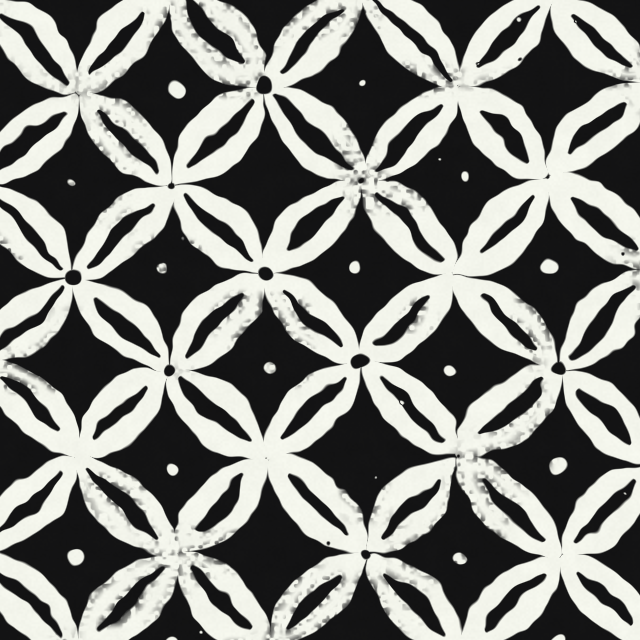
Write a three.js fragment shader that draws this pattern.

```glsl
// Hand-stamped resist cloth: pale split petals on black, crossing in a diagonal lattice.
// Each lattice cell holds one diagonal vesica with a slit; lattice points hold either
// a dark knot where four petals meet or a pale dot. Noise warps and wears the print.

varying vec2 vUv;

const vec2 CELLS = vec2(6.698, 6.833);   // lattice cells across and up
const vec2 ORIGIN = vec2(-0.807, 0.087); // lattice position of the lower left corner
const vec3 DARK = vec3(0.075, 0.075, 0.078);
const vec3 PALE = vec3(0.955, 0.962, 0.925);
const float EDGE = 0.0115;               // half width of the soft edge, in cells

float hash(vec2 p) {
  return fract(sin(dot(p, vec2(127.1, 311.7))) * 43758.5453);
}

float noise(vec2 p) {
  vec2 i = floor(p), f = fract(p);
  f = f * f * (3.0 - 2.0 * f);
  float low = mix(hash(i), hash(i + vec2(1.0, 0.0)), f.x);
  float high = mix(hash(i + vec2(0.0, 1.0)), hash(i + vec2(1.0)), f.x);
  return mix(low, high, f.y);
}

vec2 wobble(vec2 p, float frequency, float amount) {
  vec2 q = p * frequency;
  return amount * (2.0 * vec2(noise(q + 31.4), noise(q + 87.2)) - 1.0);
}

// Hash remapped to a range, with a salt to separate the uses.
float vary(vec2 id, float salt, float low, float high) {
  return mix(low, high, hash(id + salt));
}

// Lens along y with rounded tips; size is half width and half length.
float vesica(vec2 p, vec2 size, float rounding) {
  p = abs(p);
  float w = size.x - rounding, l = size.y - rounding;
  float d = 0.5 * (l * l - w * w) / w;
  vec3 arc = l * p.x < d * (p.y - l) ? vec3(0.0, l, 0.0) : vec3(-d, 0.0, d + w);
  return length(p - arc.xy) - arc.z - rounding;
}

// One petal of the given cell, with its slit cut away.
float petal(vec2 p, vec2 id) {
  float lean = mod(id.x + id.y, 2.0) < 0.5 ? 1.0 : -1.0;
  vec2 along = vec2(1.0, lean) * 0.70711;
  p -= id + 0.5;
  vec2 q = vec2(dot(p, vec2(-along.y, along.x)), dot(p, along));
  q.x += vary(id, 3.1, -0.02, 0.02);

  vec2 bodySize = vec2(vary(id, 5.7, 0.285, 0.325), vary(id, 9.2, 0.67, 0.73));
  float body = vesica(q, bodySize, vary(id, 12.6, 0.02, 0.10));

  float reach = hash(id + 15.3);
  vec2 slitSize = vec2(vary(id, 18.8, 0.062, 0.10), 0.41 + 0.17 * reach * reach);
  vec2 s = q - vec2(0.0, vary(id, 21.4, -0.06, 0.06));
  s.x += 0.022 * sin(s.y * 6.0 + vary(id, 24.9, 0.0, 6.28));
  s += wobble(p + id, 5.0, 0.022);
  return max(body, -vesica(s, slitSize, 0.022));
}

// Signed distance to the pale print: petals, minus knots, plus dots.
float print(vec2 p) {
  vec2 base = floor(p);
  float petals = 9.0, knots = 9.0, dots = 9.0;
  for (int y = -1; y <= 1; y++) {
    for (int x = -1; x <= 1; x++) {
      vec2 id = base + vec2(float(x), float(y));
      petals = min(petals, petal(p, id));
      vec2 point = p - id;
      if (mod(id.x + id.y, 2.0) < 0.5) {
        knots = min(knots, length(point) - vary(id, 33.5, -0.03, 0.095));
      } else if (hash(id + 41.7) > 0.28) {
        vec2 shift = vec2(vary(id, 44.1, -0.08, 0.08), vary(id, 47.9, -0.08, 0.08));
        dots = min(dots, length(point - shift) - vary(id, 51.3, 0.03, 0.10));
      }
    }
  }
  return min(max(petals, -knots), dots);
}

// Sparse tiny flecks, one at most in each square of a finer grid.
float flecks(vec2 p) {
  vec2 g = p * 2.0, id = floor(g);
  vec2 centre = 0.2 + 0.6 * vec2(hash(id + 61.2), hash(id + 64.8));
  float d = 0.5 * length(fract(g) - centre) - vary(id, 67.5, 0.008, 0.025);
  return step(0.91, hash(id + 71.9)) * (1.0 - smoothstep(-EDGE, EDGE, d));
}

void main() {
  vec2 lattice = vUv * CELLS + ORIGIN;

  // Loose hand placement, then uneven outlines.
  vec2 p = lattice + wobble(lattice, 0.7, 0.07);
  p += wobble(lattice, 3.2, 0.032) + wobble(lattice, 8.0, 0.020);

  float d = print(p);
  float pale = 1.0 - smoothstep(-EDGE, EDGE, d);
  pale = abs(pale - flecks(lattice + wobble(lattice, 14.0, 0.01)));

  // Grey smudges where dye crept under the resist, strongest near the edges.
  float patchy = smoothstep(0.66, 0.82, noise(lattice * 1.6 + 5.3));
  float grain = smoothstep(0.35, 0.8, noise(lattice * 24.0));
  pale *= 1.0 - 0.65 * patchy * grain * smoothstep(-0.10, 0.0, d);

  // Faint mottling of the cloth.
  float cloth = 0.018 * (noise(lattice * 7.0) + noise(lattice * 45.0) - 1.0);
  gl_FragColor = vec4(mix(DARK, PALE, pale) + cloth * (0.3 + 0.7 * pale), 1.0);
}
```
